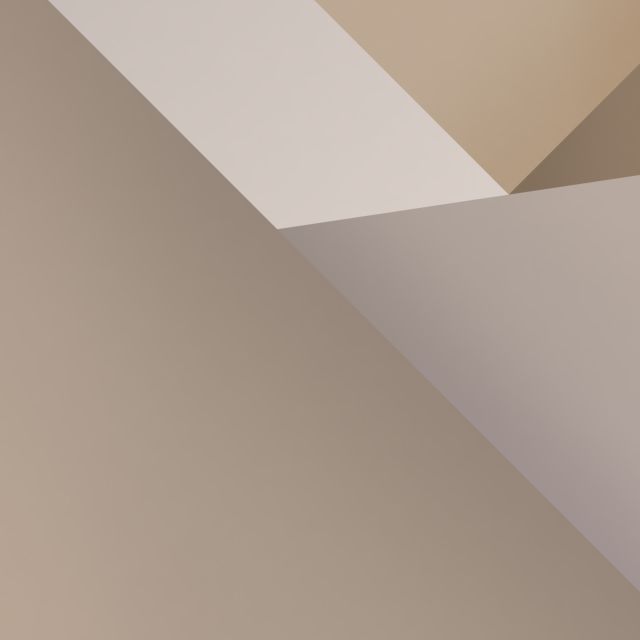
Write a WebGL 1 fragment shader that draws this background.

```glsl
precision highp float;

uniform vec2 u_resolution;

#define FOLD_DIAGONAL 1.0749
#define BEAM_DIAGONAL 1.4909
#define RECESS_OFFSET -0.099
#define LEDGE_START vec2(0.4336, 0.6419)
#define LEDGE_SLOPE 0.1495
#define EDGE_SOFTNESS 0.8
#define GRAIN 0.006

float hash(vec2 p) {
  return fract(sin(dot(p, vec2(127.1, 311.7))) * 43758.5);
}

float valueNoise(vec2 p) {
  vec2 cell = floor(p);
  vec2 f = fract(p);
  f = f * f * (3.0 - 2.0 * f);
  float low = mix(hash(cell), hash(cell + vec2(1.0, 0.0)), f.x);
  float high = mix(hash(cell + vec2(0.0, 1.0)), hash(cell + 1.0), f.x);
  return mix(low, high, f.y);
}

// Antialiased coverage of the positive side of a signed distance
float coverage(float dist) {
  float blur = EDGE_SOFTNESS / min(u_resolution.x, u_resolution.y);
  return smoothstep(-blur, blur, dist);
}

// Broad wall: shaded at the fold, warmer toward the lower left
vec3 leftWall(vec2 p, float depth) {
  vec3 shade = mix(vec3(0.585, 0.525, 0.475), vec3(0.66, 0.60, 0.545),
                   smoothstep(-0.08, 0.42, depth));
  shade = mix(shade, vec3(0.695, 0.625, 0.565), smoothstep(0.3, 0.8, depth));
  return shade + vec3(0.025, 0.02, 0.015) * smoothstep(0.35, 0.0, p.x);
}

// Cooler wall: brightens away from the fold
vec3 rightWall(vec2 p, float height) {
  vec3 shade = mix(vec3(0.605, 0.555, 0.535), vec3(0.68, 0.63, 0.60),
                   smoothstep(-0.02, 0.2, height));
  shade = mix(shade, vec3(0.72, 0.665, 0.625), smoothstep(0.15, 0.46, height));
  return shade + vec3(0.02, 0.02, 0.03) * smoothstep(0.6, 0.1, p.y);
}

// Pale beam: brightest toward its lower end
vec3 beam(vec2 p) {
  float along = clamp((p.x - p.y + 0.9) / 1.0, 0.0, 1.0);
  return mix(vec3(0.785, 0.745, 0.72), vec3(0.85, 0.81, 0.785), along);
}

// Tan panel: deepens toward the recess and the upper right
vec3 tanPanel(vec2 p) {
  float inset = p.y - p.x - RECESS_OFFSET;
  vec3 shade = mix(vec3(0.70, 0.61, 0.51), vec3(0.735, 0.655, 0.575),
                   smoothstep(0.0, 0.35, inset));
  return shade - vec3(0.01, 0.02, 0.03) * smoothstep(0.85, 1.0, p.x);
}

vec3 recess(vec2 p) {
  return mix(vec3(0.51, 0.435, 0.36), vec3(0.56, 0.48, 0.40),
             smoothstep(0.8, 1.0, p.x));
}

void main() {
  vec2 p = gl_FragCoord.xy / u_resolution;

  // Signed distances to the four straight edges
  float fold = (p.x + p.y - FOLD_DIAGONAL) * 0.7071;
  float beamEdge = (p.x + p.y - BEAM_DIAGONAL) * 0.7071;
  float recessEdge = (p.x - p.y + RECESS_OFFSET) * 0.7071;
  float ledge = p.y - LEDGE_START.y - LEDGE_SLOPE * (p.x - LEDGE_START.x);
  ledge /= length(vec2(1.0, LEDGE_SLOPE));

  // Surfaces above the ledge
  vec3 upper = mix(tanPanel(p), recess(p), coverage(recessEdge));
  upper = mix(beam(p), upper, coverage(beamEdge));

  // Join the upper surfaces to the two walls
  vec3 color = mix(rightWall(p, fold), upper, coverage(ledge));
  color = mix(leftWall(p, -fold), color, coverage(fold));

  // Faint plaster mottling
  float mottle = 0.6 * valueNoise(p * 45.0) + 0.4 * valueNoise(p * 190.0);
  color += GRAIN * (mottle - 0.5);

  gl_FragColor = vec4(color, 1.0);
}
```
